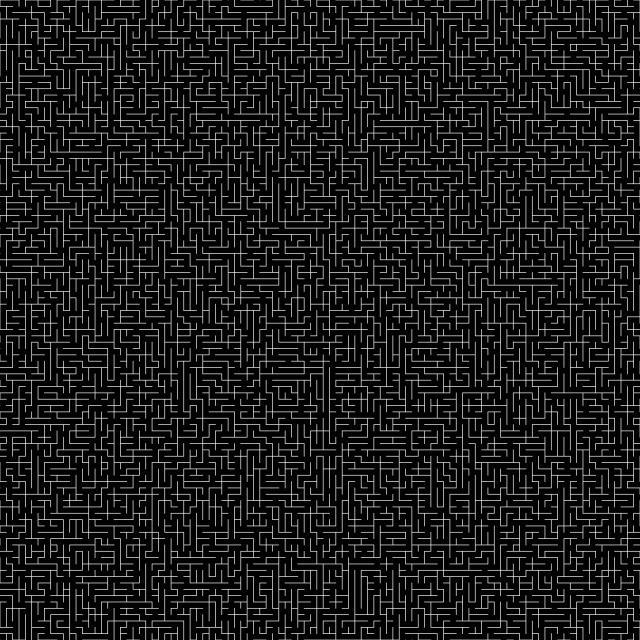
Reproduce this pattern procedurally as a WebGL 2 fragment shader.

```glsl
#version 300 es
precision highp float;
precision highp int;

uniform vec2 u_resolution;
out vec4 outColor;

const float CELLS = 101.0;          // maze cells across the canvas
const float WALL_WIDTH = 0.00105;   // in canvas units
const float STRAIGHTNESS = 0.22;    // reward for extending a straight wall
const float CROWDING = 0.35;        // penalty for walling in a cell
const uint SEED = 37u;
const vec3 FLOOR_COLOR = vec3(0.006);
const vec3 WALL_COLOR = vec3(0.96);

// Headings 0..3: right, up, left, down
const ivec2 STEPS[4] = ivec2[4](ivec2(1, 0), ivec2(0, 1), ivec2(-1, 0), ivec2(0, -1));

int opposite(int heading) {
    return (heading + 2) & 3;
}

// Integer hash of a lattice post, mapped to 0..1
float random(ivec2 post, int salt) {
    uint h = uint(post.x + 512) * 1973u + uint(post.y + 512) * 92771u + uint(salt) * 26699u + SEED;
    h = (h ^ (h >> 16)) * 0x7feb352du;
    h = (h ^ (h >> 15)) * 0x846ca68bu;
    h ^= h >> 16;
    return float(h >> 8) / 16777216.0;
}

// Even posts send their wall in a free random direction
int evenHeading(ivec2 post) {
    return int(random(post, 0) * 4.0);
}

// Odd posts avoid doubled walls and closed cells, and favour straight runs
int oddHeading(ivec2 post) {
    int best = 0;
    float bestScore = -100.0;
    for (int k = 0; k < 4; k++) {
        int ahead = evenHeading(post + STEPS[k]);
        if (ahead == opposite(k)) continue;
        float score = random(post, k + 1);
        if (ahead == k) score += STRAIGHTNESS;
        if (evenHeading(post - STEPS[k]) == k) score += STRAIGHTNESS;

        // Count the walls already present in the cells on either side
        for (int turn = 1; turn < 4; turn += 2) {
            int side = (k + turn) & 3;
            int beside = evenHeading(post + STEPS[side]);
            int walls = int(ahead == side) + int(beside == opposite(side)) + int(beside == k);
            score -= CROWDING * float(walls * walls);
        }
        if (score > bestScore) {
            bestScore = score;
            best = k;
        }
    }
    return best;
}

int wallHeading(ivec2 post) {
    return ((post.x + post.y) & 1) == 0 ? evenHeading(post) : oddHeading(post);
}

// Share of a pixel, centred at x, that lies between low and high
float coverage(float x, float low, float high, float pixel) {
    return clamp((min(high, x + 0.5 * pixel) - max(low, x - 0.5 * pixel)) / pixel, 0.0, 1.0);
}

void main() {
    float scale = min(u_resolution.x, u_resolution.y);
    vec2 grid = gl_FragCoord.xy / scale * CELLS;
    float pixel = CELLS / scale;
    float halfWidth = 0.5 * WALL_WIDTH * CELLS;

    ivec2 post = ivec2(floor(grid + 0.5));
    vec2 offset = grid - vec2(post);

    // Reach of the walls from the nearest post in each direction
    int own = wallHeading(post);
    float reach[4];
    for (int k = 0; k < 4; k++) {
        bool joined = own == k || wallHeading(post + STEPS[k]) == opposite(k);
        reach[k] = joined ? 1.0 : halfWidth;
    }

    // Exact area of the horizontal and vertical bars, less their overlap
    float thinX = coverage(offset.x, -halfWidth, halfWidth, pixel);
    float thinY = coverage(offset.y, -halfWidth, halfWidth, pixel);
    float longX = coverage(offset.x, -reach[2], reach[0], pixel);
    float longY = coverage(offset.y, -reach[3], reach[1], pixel);
    float wall = longX * thinY + longY * thinX - thinX * thinY;

    outColor = vec4(mix(FLOOR_COLOR, WALL_COLOR, wall), 1.0);
}
```
